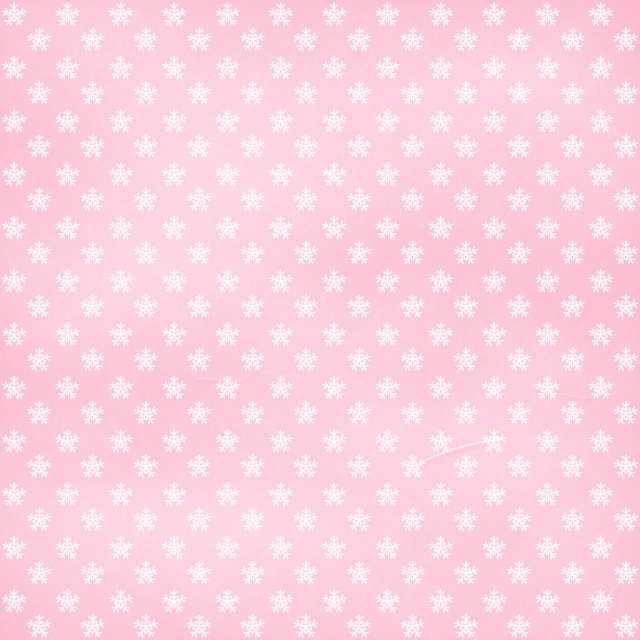
This pattern is drawn by a three.js fragment shader. Its source:

```glsl
varying vec2 vUv;

const float REPEATS = 12.0;
const float FLAKE_RADIUS = 0.232;
const float EDGE_SOFTNESS = 0.013;
const vec3 DEEP_PINK = vec3(0.985, 0.735, 0.808);
const vec3 PALE_PINK = vec3(0.995, 0.870, 0.910);
const vec3 SNOW = vec3(0.992, 0.980, 0.986);

float hash(vec2 p) {
  vec3 q = fract(vec3(p.xyx) * 0.1031);
  q += dot(q, q.yzx + 33.33);
  return fract((q.x + q.y) * q.z);
}

float noise(vec2 p) {
  vec2 i = floor(p);
  vec2 f = fract(p);
  f = f * f * (3.0 - 2.0 * f);
  float low = mix(hash(i), hash(i + vec2(1.0, 0.0)), f.x);
  float high = mix(hash(i + vec2(0.0, 1.0)), hash(i + 1.0), f.x);
  return mix(low, high, f.y);
}

float fbm(vec2 p) {
  float sum = 0.0;
  float gain = 0.5;
  for (int i = 0; i < 5; i++) {
    sum += gain * noise(p);
    p = mat2(0.8, 0.6, -0.6, 0.8) * p * 2.03 + 17.0;
    gain *= 0.5;
  }
  return sum;
}

float segment(vec2 p, vec2 a, vec2 b) {
  vec2 ab = b - a;
  return length(p - a - ab * clamp(dot(p - a, ab) / dot(ab, ab), 0.0, 1.0));
}

// Five-armed snowflake, folded into half of one arm pointing up
float snowflake(vec2 p, float radius) {
  float sector = 6.28318 / 5.0;
  float angle = abs(mod(atan(p.x, p.y) + 0.5 * sector, sector) - 0.5 * sector);
  vec2 q = length(p) * vec2(sin(angle), cos(angle)) / radius;
  float arm = segment(q, vec2(0.0), vec2(0.0, 0.93)) - 0.075;
  float tipBranch = segment(q, vec2(0.0, 0.56), vec2(0.27, 0.80)) - 0.068;
  float innerBranch = segment(q, vec2(0.0, 0.25), vec2(0.24, 0.44)) - 0.065;
  float core = length(q) - 0.14;
  return min(min(arm, tipBranch), min(innerBranch, core)) * radius;
}

// Two staggered snowflakes in each square cell
float snowflakes(vec2 uv, float repeats) {
  vec2 cell = fract(uv * repeats);
  float upper = snowflake(cell - vec2(0.265, 0.720), FLAKE_RADIUS);
  float lower = snowflake(cell - vec2(0.735, 0.248), FLAKE_RADIUS);
  return 1.0 - smoothstep(-EDGE_SOFTNESS, EDGE_SOFTNESS, min(upper, lower));
}

float glow(vec2 uv, vec2 center, vec2 size) {
  vec2 d = (uv - center) / size;
  return exp(-dot(d, d));
}

// Pale ridge with a faint shadow under it, broken up along its length
float crease(vec2 uv, vec2 a, vec2 b, float width) {
  vec2 bent = uv + 0.022 * (vec2(noise(uv * 22.0), noise(uv * 22.0 + 40.0)) - 0.5);
  float ridge = 1.0 - smoothstep(0.0, width, segment(bent, a, b));
  float shade = 1.0 - smoothstep(0.0, 2.5 * width, segment(bent + vec2(0.0, 1.6 * width), a, b));
  return (ridge - 0.3 * shade) * smoothstep(0.15, 0.6, noise(uv * 38.0 + 9.0));
}

// Lightness of the mottled paper, 0 deep to 1 pale
float paper(vec2 uv) {
  float tone = 0.46 + 0.65 * (fbm(uv * vec2(4.0, 5.0) + 3.0) - 0.48);
  tone += 0.30 * glow(uv, vec2(0.38, 0.76), vec2(0.16, 0.10));
  tone += 0.30 * glow(uv, vec2(0.75, 0.87), vec2(0.15, 0.08));
  tone += 0.32 * glow(uv, vec2(0.75, 0.27), vec2(0.15, 0.09));
  tone += 0.28 * glow(uv, vec2(0.25, 0.57), vec2(0.14, 0.10));
  tone += 0.28 * glow(uv, vec2(0.34, 0.18), vec2(0.18, 0.07));
  tone -= 0.18 * glow(uv, vec2(0.56, 0.58), vec2(0.12, 0.08));
  tone -= 0.18 * glow(uv, vec2(0.93, 0.56), vec2(0.12, 0.10));
  tone -= 0.14 * glow(uv, vec2(0.10, 0.76), vec2(0.10, 0.12));
  vec2 border = min(uv, 1.0 - uv);
  return tone - 0.24 * (exp(-border.x / 0.045) + exp(-border.y / 0.045));
}

float creases(vec2 uv) {
  float sum = 0.85 * crease(uv, vec2(0.665, 0.280), vec2(0.785, 0.318), 0.0032);
  sum += 0.45 * crease(uv, vec2(0.310, 0.406), vec2(0.455, 0.413), 0.0028);
  sum += 0.45 * crease(uv, vec2(0.830, 0.395), vec2(0.925, 0.381), 0.0028);
  sum += 0.30 * crease(uv, vec2(0.900, 0.024), vec2(1.000, 0.115), 0.0025);
  return sum + 0.22 * crease(uv, vec2(0.170, 0.400), vec2(0.205, 0.230), 0.0025);
}

void main() {
  // Paper with fine woven grain
  float weave = noise(vUv * vec2(380.0, 170.0)) + noise(vUv * vec2(150.0, 400.0)) - 1.0;
  float tone = paper(vUv) + 0.12 * weave;
  vec3 color = mix(DEEP_PINK, PALE_PINK, clamp(tone, 0.0, 1.15));

  // Printed snowflakes, slightly worn
  float ink = 1.0 - 0.14 * noise(vUv * 190.0 + 5.0);
  color = mix(color, SNOW, snowflakes(vUv, REPEATS) * ink);

  color += creases(vUv) * vec3(0.02, 0.13, 0.09);
  gl_FragColor = vec4(clamp(color, 0.0, 1.0), 1.0);
}
```
